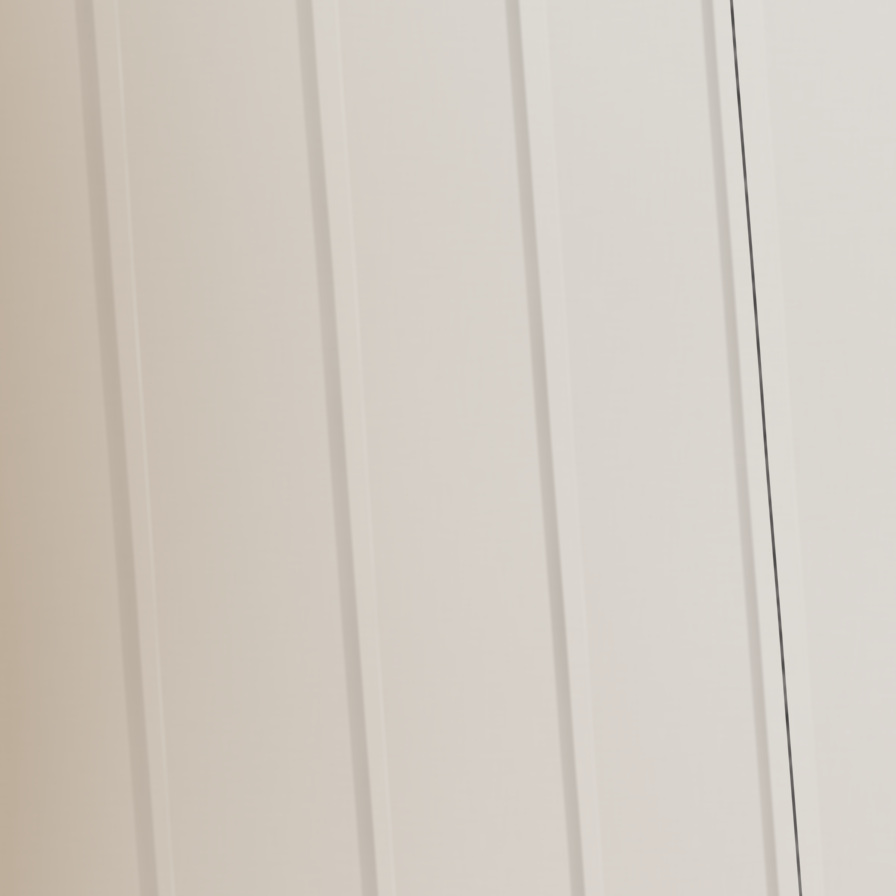
Give the GLSL for this texture, as a WebGL 1 fragment shader.

```glsl
precision highp float;

// Pale painted panels divided by four slightly leaning vertical grooves.
// A warm-to-cool light falloff forms the base; each groove adds a soft shadow,
// a lit lip and a thin bead, and the last one also has a fine dark open seam.

uniform vec2 u_resolution;

const vec3 WARM_SHADE = vec3(0.745, 0.685, 0.615);
const vec3 COOL_LIGHT = vec3(0.868, 0.858, 0.840);
const vec3 SEAM_DARK = vec3(0.27, 0.26, 0.26);
const vec3 BEAD_LIGHT = vec3(0.90, 0.885, 0.865);
const float LAST_GROOVE = 3.0;

vec2 hashGradient(vec2 cell) {
  vec2 p = vec2(dot(cell, vec2(127.1, 311.7)), dot(cell, vec2(269.5, 183.3)));
  return 2.0 * fract(sin(p) * 43758.5) - 1.0;
}

float gradientNoise(vec2 p) {
  vec2 i = floor(p);
  vec2 f = fract(p);
  vec2 w = f * f * f * (f * (f * 6.0 - 15.0) + 10.0);
  float a = dot(hashGradient(i), f);
  float b = dot(hashGradient(i + vec2(1.0, 0.0)), f - vec2(1.0, 0.0));
  float c = dot(hashGradient(i + vec2(0.0, 1.0)), f - vec2(0.0, 1.0));
  float d = dot(hashGradient(i + vec2(1.0, 1.0)), f - vec2(1.0, 1.0));
  return mix(mix(a, b, w.x), mix(c, d, w.x), w.y);
}

// Soft-edged strip around distance zero
float strip(float dist, float halfWidth, float soft) {
  return 1.0 - smoothstep(halfWidth - soft, halfWidth + soft, abs(dist));
}

// Centre of a groove: spacing shrinks to the right, all lean the same way
float grooveCentre(float index, float y) {
  float foot = 0.167 + index * (0.2535 - 0.0072 * index);
  float wobble = 0.0015 * gradientNoise(vec2(y * 5.0, index * 7.3 + 0.4));
  return foot - 0.074 * y + wobble;
}

// Light falling off toward the left, warmest at mid height
vec3 panelColour(vec2 uv) {
  float reach = max(uv.x + 0.10 * (uv.y - 0.45) * (uv.y + 0.2), 0.0);
  vec3 colour = mix(COOL_LIGHT, WARM_SHADE, exp(-3.0 * reach));
  float blotch = gradientNoise(uv * vec2(4.0, 2.5) + 3.7);
  float pinkness = (1.0 - uv.y) * smoothstep(0.0, 0.4, uv.x);
  colour += blotch * vec3(0.006, 0.009, 0.012);
  return colour - pinkness * vec3(0.007, 0.013, 0.016);
}

// Faint weave of threads along both axes
float weave(vec2 uv) {
  float across = gradientNoise(uv * vec2(25.0, 150.0));
  float along = gradientNoise(uv * vec2(150.0, 25.0) + 19.0);
  return 0.004 * (across + along);
}

vec3 addGroove(vec3 colour, vec2 uv, float index, float pixel) {
  float last = step(LAST_GROOVE - 0.5, index);
  float dist = uv.x - grooveCentre(index, uv.y);
  float halfWidth = 0.0102 - 0.0012 * index;
  float soft = max(0.0028, pixel);

  // Lit lip between the shadow and the bead
  float beadOffset = mix(0.027 + 0.009 * uv.y, 0.056 + 0.004 * uv.y, last);
  float lip = smoothstep(0.0, 0.012, dist);
  lip *= 1.0 - smoothstep(beadOffset - 0.006, beadOffset + 0.004, dist);
  colour += lip * vec3(0.010, 0.012, 0.013);

  // Shadow, deeper on its right side and fainter to the left of the canvas
  float depth = mix(0.060, 0.092, smoothstep(0.0, 2.0, index));
  depth *= 1.0 + 0.22 * clamp(dist / halfWidth, -1.0, 1.0);
  depth *= 1.0 + 0.25 * gradientNoise(vec2(uv.y * 7.0, index * 5.1 + 0.3));
  vec3 shadowTint = vec3(1.0, 1.08, 1.17);
  colour *= 1.0 - strip(dist, halfWidth, soft) * depth * shadowTint;

  // Thin worn bead
  float wear = 0.5 + 0.5 * gradientNoise(vec2(uv.y * 11.0, index * 3.7 + 0.6));
  float bead = strip(dist - beadOffset, 0.0022, max(0.0018, pixel));
  colour = mix(colour, BEAD_LIGHT, bead * wear * 0.38);

  // Open seam, only beside the last groove
  float seamDist = dist - mix(0.031, 0.0275, uv.y);
  float seam = strip(seamDist, 0.0016, max(0.0010, 0.7 * pixel));
  float broken = 0.78 + 0.4 * gradientNoise(vec2(uv.y * 62.0, 0.5));
  return mix(colour, SEAM_DARK, last * seam * clamp(broken, 0.0, 1.0));
}

void main() {
  vec2 uv = gl_FragCoord.xy / u_resolution;
  float pixel = 1.0 / u_resolution.x;

  vec3 colour = panelColour(uv) + weave(uv);
  for (int i = 0; i < 4; i++) {
    colour = addGroove(colour, uv, float(i), pixel);
  }
  gl_FragColor = vec4(colour, 1.0);
}
```
